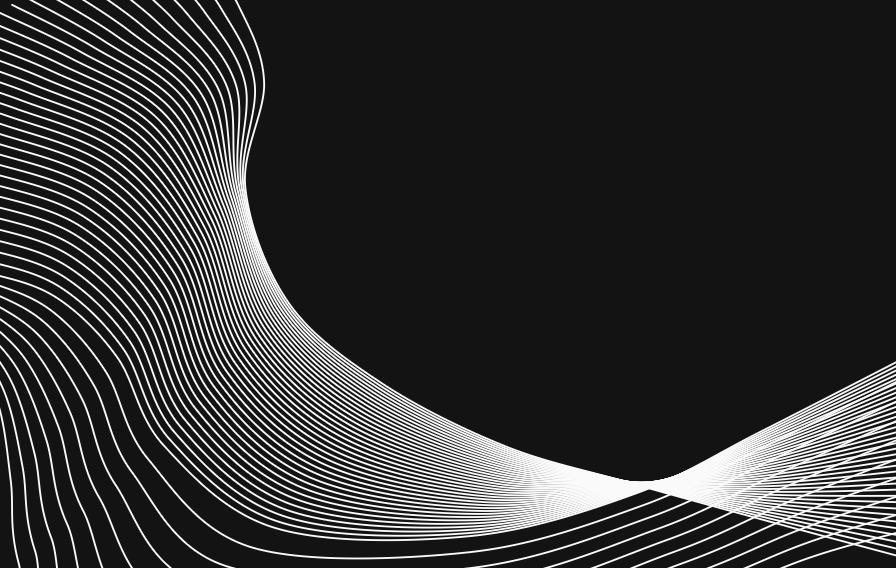
This background is drawn by a Shadertoy shader. Its source:

```glsl
const vec3 BACKGROUND = vec3(0.075);
const vec3 STROKE = vec3(0.98);
const float HALF_WIDTH = 0.165;   // percent of the canvas height
const float REACH = 10.0;         // margin around a span worth measuring
const int RIBBON_LINES = 35;      // steps from the outer to the inner guide
const int TAIL_LINES = 9;         // steps from the inner guide to the tail
const int KEYS = 10;

// Guide curves, in percent of the canvas height
const vec2 OUTER[KEYS] = vec2[KEYS](
    vec2(35.1, 109.3), vec2(42.0, 99.0), vec2(46.5, 85.5), vec2(43.2, 66.9),
    vec2(50.8, 46.7), vec2(67.1, 32.6), vec2(88.8, 21.5), vec2(110.5, 15.1),
    vec2(134.3, 8.5), vec2(165.3, 0.2));
const vec2 MIDDLE[KEYS] = vec2[KEYS](
    vec2(-12.4, 88.4), vec2(4.1, 83.1), vec2(22.7, 74.8), vec2(35.1, 58.7),
    vec2(43.0, 38.0), vec2(59.9, 22.7), vec2(86.8, 14.7), vec2(110.5, 14.9),
    vec2(134.3, 16.9), vec2(165.3, 23.1));
const vec2 INNER[KEYS] = vec2[KEYS](
    vec2(-12.4, 52.9), vec2(0.0, 51.4), vec2(10.7, 47.1), vec2(20.7, 37.0),
    vec2(28.9, 21.5), vec2(48.6, 7.0), vec2(82.6, 5.6), vec2(111.6, 13.0),
    vec2(134.3, 24.2), vec2(165.3, 40.1));
const vec2 TAIL[KEYS] = vec2[KEYS](
    vec2(-8.3, 47.3), vec2(-3.7, 37.0), vec2(0.0, 27.7), vec2(1.9, 15.3),
    vec2(3.3, 0.8), vec2(12.4, -24.0), vec2(82.6, -19.8), vec2(124.0, -5.4),
    vec2(144.6, 2.5), vec2(169.4, 9.1));

// Key point of one line: quadratic blend in the ribbon, linear in the tail
vec2 lineKey(int key, int line) {
    int k = clamp(key, 0, KEYS - 1);
    if (line > RIBBON_LINES) {
        return mix(INNER[k], TAIL[k], float(line - RIBBON_LINES) / float(TAIL_LINES));
    }
    float u = float(line) / float(RIBBON_LINES);
    return OUTER[k] * (2.0 * u - 1.0) * (u - 1.0)
         + MIDDLE[k] * 4.0 * u * (1.0 - u)
         + INNER[k] * u * (2.0 * u - 1.0);
}

// Distance to the Catmull-Rom span from b to c, refined by Newton steps
float spanDistance(vec2 p, vec2 a, vec2 b, vec2 c, vec2 d) {
    vec2 c1 = 0.5 * (c - a);
    vec2 c2 = a - 2.5 * b + 2.0 * c - 0.5 * d;
    vec2 c3 = 0.5 * (d - a) + 1.5 * (b - c);
    vec2 chord = c - b;
    float t = clamp(dot(p - b, chord) / dot(chord, chord), 0.0, 1.0);
    for (int i = 0; i < 4; i++) {
        vec2 offset = b + t * (c1 + t * (c2 + t * c3)) - p;
        vec2 slope = c1 + t * (2.0 * c2 + t * 3.0 * c3);
        vec2 bend = 2.0 * c2 + 6.0 * t * c3;
        float speed = dot(slope, slope);
        float curvature = max(speed + dot(offset, bend), 0.3 * speed);
        t = clamp(t - dot(offset, slope) / max(curvature, 1e-4), 0.0, 1.0);
    }
    return length(b + t * (c1 + t * (c2 + t * c3)) - p);
}

float lineDistance(vec2 p, int line) {
    float nearest = 1e3;
    vec2 a = lineKey(0, line);
    vec2 b = a;
    vec2 c = lineKey(1, line);
    for (int k = 0; k < KEYS - 1; k++) {
        vec2 d = lineKey(k + 2, line);
        vec2 outside = abs(p - 0.5 * (b + c)) - 0.5 * abs(c - b);
        if (max(outside.x, outside.y) < REACH) {
            nearest = min(nearest, spanDistance(p, a, b, c, d));
        }
        a = b;
        b = c;
        c = d;
    }
    return nearest;
}

void mainImage(out vec4 fragColor, in vec2 fragCoord) {
    float pixel = 100.0 / iResolution.y;
    vec2 p = fragCoord * pixel;

    // Layer the strokes so that crowded lines merge to solid white
    float gap = 1.0;
    for (int line = 0; line <= RIBBON_LINES + TAIL_LINES; line++) {
        float edge = (HALF_WIDTH - lineDistance(p, line)) / pixel;
        gap *= 1.0 - clamp(0.5 + edge, 0.0, 1.0);
    }
    fragColor = vec4(mix(STROKE, BACKGROUND, gap), 1.0);
}
```
